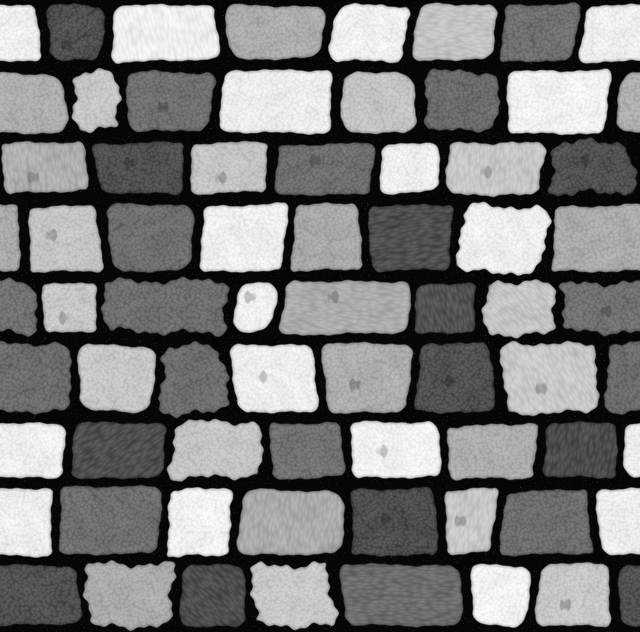
Give the GLSL for this texture, as a Shadertoy shader.

```glsl
#define COURSES 9.0
#define STONES 7.0
#define JOINT_JITTER 0.5
#define JOINT_SLANT 0.009
#define GAP 0.0048
#define GAP_VARIATION 0.004
#define EDGE_TILT 0.007
#define WOBBLE 0.0012
#define GRAIN_SCALE 190.0
#define GRAIN 0.15
#define MORTAR 0.022
#define PI 3.14159

vec4 hash4(vec2 p) {
    vec4 q = fract(p.xyxy * vec4(0.1031, 0.1030, 0.0973, 0.1099));
    q += dot(q, q.wzxy + 33.33);
    return fract((q.xxyz + q.yzzw) * q.zywx);
}

// Cellular noise: distance to the nearest scattered point
float cellular(vec2 p) {
    vec2 cell = floor(p), f = fract(p);
    float nearest = 2.0;
    for (int j = -1; j <= 1; j++)
    for (int i = -1; i <= 1; i++) {
        vec2 o = vec2(i, j);
        vec2 away = o + hash4(cell + o).xy - f;
        nearest = min(nearest, dot(away, away));
    }
    return sqrt(nearest);
}

// Layered sines, each octave turned and bent by the previous one
float mottle(vec2 p) {
    float sum = 0.0, amp = 0.5;
    for (int i = 0; i < 5; i++) {
        p = mat2(0.8, 0.6, -0.6, 0.8) * p * 1.7 + 1.3 * sin(p.yx);
        sum += amp * sin(p.x) * sin(p.y);
        amp *= 0.7;
    }
    return sum;
}

// Height of the bed joint below a course
float bedHeight(float course) {
    float a = PI * course / COURSES;
    return (course + 0.12 * sin(a) - 0.06 * sin(8.0 * a)) / COURSES;
}

// Position (x) and slant (y) of the upright joint left of a stone
vec2 uprightJoint(vec2 id) {
    float phase = hash4(vec2(id.y, 71.0)).x;
    vec4 h = hash4(vec2(mod(id.x, STONES) + 13.0, id.y + 29.0));
    float x = (id.x + phase + JOINT_JITTER * (h.x - 0.5)) / STONES;
    return vec2(x, JOINT_SLANT * (2.0 * h.y - 1.0));
}

// Signed distance to one stone; also gives its centre
float stoneDistance(vec2 uv, vec2 id, out vec2 centre) {
    vec2 key = vec2(mod(id.x, STONES), id.y);
    vec4 shape = hash4(key + 5.0);
    vec4 inset = GAP + GAP_VARIATION * hash4(key + 41.0);
    vec2 left = uprightJoint(id), right = uprightJoint(id + vec2(1, 0));
    vec2 lo = vec2(left.x, bedHeight(id.y));
    vec2 hi = vec2(right.x, bedHeight(id.y + 1.0));
    centre = 0.5 * (lo + hi);
    vec2 q = clamp((uv - centre) / (0.5 * (hi - lo)), -1.2, 1.2);

    // Uneven outline, rougher on a few stones
    float rough = WOBBLE * (1.0 + 2.5 * pow(shape.x, 5.0));
    vec2 s = (uv - centre).yx;
    vec2 seed = 40.0 * shape.yz;
    uv += rough * (sin(s * 60.0 + seed) + 0.6 * sin(s * 140.0 + seed.yx)
                 + 0.4 * sin(s * 310.0 + seed));

    vec2 tilt = EDGE_TILT * (shape.zw - 0.5);
    vec2 bed = abs(tilt) + tilt * q.x;
    float dx = max(lo.x + left.y * q.y + inset.x - uv.x,
                   uv.x - hi.x - right.y * q.y + inset.y);
    float dy = max(lo.y + bed.x + inset.z - uv.y,
                   uv.y - hi.y + bed.y + inset.w);
    float radius = mix(0.008, 0.026, shape.w * shape.w);
    vec2 d = vec2(dx, dy) + radius;
    return length(max(d, 0.0)) + min(max(d.x, d.y), 0.0) - radius;
}

// Five greys, spread evenly along each course
float stoneTone(vec2 key) {
    float t = fract(key.x * 0.618 + hash4(vec2(key.y, 17.0)).y);
    float tone = 0.30 + 0.12 * step(0.18, t) + 0.24 * step(0.36, t)
               + 0.11 * step(0.55, t) + 0.16 * step(0.74, t);
    return tone + 0.03 * (hash4(key + 83.0).x - 0.5);
}

void mainImage(out vec4 fragColor, in vec2 fragCoord) {
    vec2 uv = fragCoord / iResolution.xy;
    float soft = max(0.0012, 1.0 / iResolution.y);

    // Nearest stone
    float row = floor(uv.y * COURSES), d = 1.0;
    vec2 id = vec2(0), centre = vec2(0);
    for (int j = -1; j <= 1; j++)
    for (int i = -1; i <= 1; i++) {
        float r = row + float(j);
        float phase = hash4(vec2(r, 71.0)).x;
        vec2 candidate = vec2(floor(uv.x * STONES - phase) + float(i), r), c;
        float dist = stoneDistance(uv, candidate, c);
        if (dist < d) { d = dist; id = candidate; centre = c; }
    }
    vec2 key = vec2(mod(id.x, STONES), id.y);
    vec4 h = hash4(key + 59.0);

    // Stone face: pits, some drawn out into streaks, and soft blotches
    vec2 local = uv - centre;
    float angle = 2.0 * PI * h.x;
    vec2 along = mat2(cos(angle), sin(angle), -sin(angle), cos(angle)) * local;
    along.y *= mix(1.0, 0.35, step(0.7, h.y));
    float pits = cellular(along * GRAIN_SCALE + 50.0 * h.zw) - 0.5;
    float tone = stoneTone(key);
    float face = tone - GRAIN * pits * mix(1.0, 0.6, tone);
    face += 0.03 * mottle(local * 45.0 + 20.0 * h.xy);

    // Occasional dark spot and a darker rim
    vec2 spotAt = local - 0.04 * (h.zw - 0.5);
    float spot = smoothstep(0.011, 0.006, length(spotAt) + 0.002 * sin(uv.x * 500.0));
    face *= 1.0 - 0.2 * spot * step(h.z, 0.25);
    face *= mix(0.82, 1.0, smoothstep(0.0, 0.006, -d));

    // Mortar with faint specks
    float speck = smoothstep(0.2, 0.0, cellular(uv * GRAIN_SCALE * 1.2));
    float mortar = MORTAR + 0.16 * speck * hash4(floor(uv * GRAIN_SCALE)).x;

    float grey = mix(mortar, face, smoothstep(soft, -soft, d));
    fragColor = vec4(vec3(clamp(grey, 0.0, 1.0)), 1.0);
}
```
